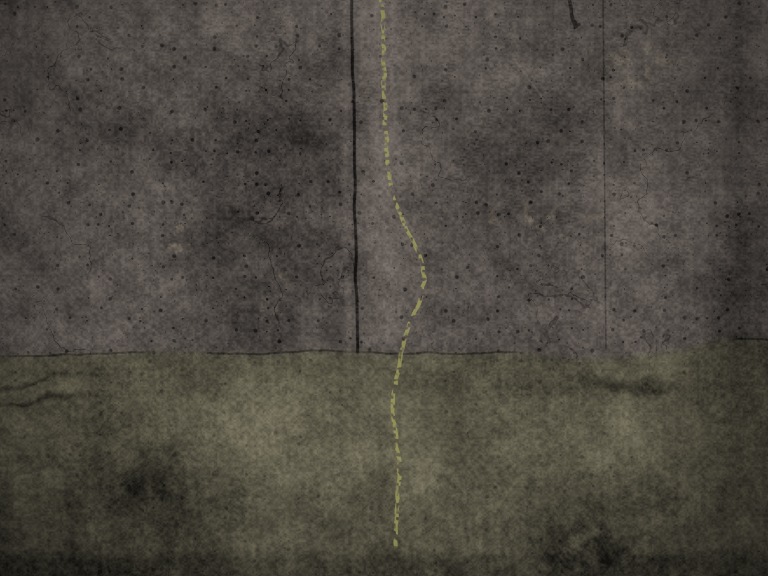
A WebGL 1 fragment shader for this texture:

```glsl
precision highp float;
uniform vec2 u_resolution;

#define WALL_COLOR vec3(0.312, 0.290, 0.274)
#define BASE_COLOR vec3(0.312, 0.300, 0.246)
#define PALE_COLOR vec3(0.470, 0.435, 0.375)
#define CHALK_COLOR vec3(0.590, 0.590, 0.340)
#define GRAIN 0.26
#define MOTTLE 0.62
#define CRACKS 0.30
#define PITS 0.45
#define VIGNETTE 0.24

float hash(vec2 p) {
  return fract(sin(dot(p, vec2(127.1, 311.7))) * 43758.545);
}

float noise(vec2 p) {
  vec2 i = floor(p), f = fract(p);
  f = f * f * (3.0 - 2.0 * f);
  return mix(mix(hash(i), hash(i + vec2(1.0, 0.0)), f.x),
             mix(hash(i + vec2(0.0, 1.0)), hash(i + 1.0), f.x), f.y);
}

float fbm(vec2 p) {
  float sum = 0.0, amp = 0.5;
  for (int i = 0; i < 5; i++) {
    sum += amp * noise(p);
    p = mat2(1.6, 1.2, -1.2, 1.6) * p + 17.3;
    amp *= 0.5;
  }
  return sum;
}

// Soft elliptical spot
float blob(vec2 p, vec2 center, vec2 radius) {
  vec2 d = (p - center) / radius;
  return exp(-dot(d, d));
}

// Anti-aliased stroke from a distance
float stroke(float d, float halfWidth) {
  float aa = 0.75 / u_resolution.y;
  return 1.0 - smoothstep(halfWidth - aa, halfWidth + aa, abs(d));
}

float segment(vec2 p, vec2 a, vec2 b) {
  vec2 d = b - a;
  return length(p - a - d * clamp(dot(p - a, d) / dot(d, d), 0.0, 1.0));
}

// Scattered round pits, one candidate per cell
float pits(vec2 p, float cells, float density) {
  vec2 q = p * cells, id = floor(q);
  float seed = hash(id + 3.7);
  vec2 center = 0.3 + 0.4 * vec2(hash(id + 11.0), hash(id + 29.0));
  float radius = mix(0.10, 0.28, hash(id + 53.0));
  float d = length(fract(q) - center);
  return step(1.0 - density, seed) * (1.0 - smoothstep(radius * 0.4, radius, d));
}

float chalkPath(float y) {
  return 0.690 - 0.027 * y + 0.060 * exp(-pow(abs(y - 0.52) / 0.105, 2.0))
       + 0.007 * exp(-pow(abs(y - 0.37) / 0.045, 2.0))
       + 0.008 * exp(-pow(abs(y - 0.18) / 0.06, 2.0));
}

void main() {
  vec2 uv = gl_FragCoord.xy / u_resolution;
  vec2 p = vec2(uv.x * 4.0 / 3.0, uv.y);
  vec2 warp = vec2(fbm(p * 9.0), fbm(p * 9.0 + 40.0)) - 0.5;
  vec2 w = p + 0.06 * warp;

  // Upper wall and olive base
  float ledge = 0.385 + 0.03 * smoothstep(1.05, 1.33, p.x) + 0.025 * (fbm(vec2(p.x * 7.0, 2.0)) - 0.5);
  float upper = smoothstep(-0.012, 0.012, p.y - ledge);
  vec3 col = mix(BASE_COLOR, WALL_COLOR, upper);

  // Broad light and dark areas
  float tone = 1.0 + MOTTLE * (fbm(p * 4.5 + 8.0) - 0.48);
  tone += 0.50 * (fbm(p * 24.0) - 0.48);
  tone += 0.16 * smoothstep(0.75, 1.0, p.y) + 0.16 * blob(p, vec2(0.55, 0.28), vec2(0.24, 0.14));
  tone += 0.20 * blob(p, vec2(0.66, 0.88), vec2(0.05, 0.35)) + 0.12 * blob(p, vec2(0.67, 0.5), vec2(0.10, 0.16));
  tone -= 0.18 * blob(w, vec2(0.40, 0.68), vec2(0.20, 0.12)) + 0.16 * blob(w, vec2(0.92, 0.73), vec2(0.20, 0.08));
  tone -= 0.28 * blob(w, vec2(0.52, 0.757), vec2(0.045, 0.02)) + 0.18 * blob(w, vec2(0.18, 0.78), vec2(0.06, 0.03));
  tone -= 0.16 * blob(p, vec2(1.28, 0.7), vec2(0.02, 0.5)) + 0.10 * blob(p, vec2(0.45, 0.46), vec2(0.18, 0.08));

  // Vertical brushing and grime along the bottom
  float brush = noise(vec2(w.x * 110.0, p.y * 14.0));
  tone += 0.14 * (brush - 0.5) * (smoothstep(0.8, 1.0, p.y) + 1.0 - smoothstep(0.12, 0.25, p.y));
  tone -= 0.45 * brush * blob(w, vec2(0.27, 0.15), vec2(0.09, 0.06));
  tone -= 0.22 * (1.0 - smoothstep(0.025, 0.05, p.y + 0.01 * warp.x)) + 0.10 * (1.0 - smoothstep(0.08, 0.22, p.y));
  tone -= 0.42 * blob(w, vec2(1.0, 0.045), vec2(0.12, 0.06)) * smoothstep(0.25, 0.6, fbm(p * 35.0));

  // Horizontal stains on the base
  float smear = 0.45 + 0.8 * fbm(p * vec2(14.0, 70.0));
  tone -= 0.52 * smear * blob(w, vec2(1.085, 0.335), vec2(0.105, 0.014));
  tone -= 0.38 * smear * blob(w, vec2(0.05, 0.335), vec2(0.12, 0.005));
  tone -= 0.50 * smear * blob(w, vec2(0.06, 0.304), vec2(0.11, 0.004));

  // Fine cracks, pits and grain
  float crack = 1.0 - smoothstep(0.0, 0.012, abs(fbm(p * 6.0 + 1.5 * warp) - 0.5));
  tone -= CRACKS * crack * smoothstep(0.48, 0.65, noise(p * 8.0 + 31.0)) * mix(0.3, 1.0, upper);
  tone -= PITS * (pits(p, 55.0, 0.22) + 0.6 * pits(p + 5.0, 110.0, 0.18)) * mix(0.45, 1.0, upper);
  tone += GRAIN * (noise(p * 330.0) - 0.5) + GRAIN * (noise(p * 150.0 + 9.0) - 0.5);

  // Ledge edge and panel joints
  tone -= 0.34 * stroke(p.y - ledge, 0.0018) * smoothstep(0.35, 0.6, noise(vec2(p.x * 13.0, 6.0)));
  float jointX = 0.620 - 0.015 * (p.y - 0.39) + 0.003 * (noise(vec2(p.y * 25.0, 1.0)) - 0.5);
  float jointSpan = smoothstep(0.383, 0.392, p.y);
  tone -= jointSpan * (0.55 * stroke(p.x - jointX, 0.0026) + 0.16 * exp(-abs(p.x - jointX) * 140.0));
  tone += 0.10 * jointSpan * blob(p, vec2(jointX - 0.014, p.y), vec2(0.008, 1.0));
  float seamX = 1.052 - 0.008 * (p.y - 0.39);
  tone -= 0.30 * stroke(p.x - seamX, 0.0014) * smoothstep(0.385, 0.40, p.y);

  // Isolated scratches
  tone -= 0.50 * stroke(segment(w, vec2(0.976, 1.01), vec2(0.986, 0.957)), 0.003);
  tone += 0.14 * stroke(segment(p, vec2(0.894, 0.896), vec2(0.964, 0.80)), 0.002);

  // Flaked pale paint
  float flakes = blob(p, vec2(0.315, 0.59), vec2(0.035, 0.035)) + 0.8 * blob(p, vec2(0.93, 0.615), vec2(0.12, 0.035));
  flakes += 0.8 * blob(p, vec2(0.406, 0.885), vec2(0.014, 0.009)) + 0.65 * blob(p, vec2(1.11, 0.885), vec2(0.06, 0.045));
  flakes += 0.7 * blob(p, vec2(0.196, 0.67), vec2(0.013, 0.025)) + 0.65 * blob(p, vec2(0.475, 0.50), vec2(0.025, 0.08));
  flakes += 0.6 * blob(p, vec2(1.0, 0.035), vec2(0.07, 0.03));
  float peel = smoothstep(0.50, 0.64, fbm(p * 48.0 + 4.0) + 0.12 * (flakes - 0.5));
  col = mix(col, PALE_COLOR, 0.75 * peel * min(flakes, 1.0));
  col *= max(tone, 0.25);

  // Broken chalk line
  float wobble = 0.004 * (noise(vec2(p.y * 70.0, 4.0)) - 0.5);
  float chalk = stroke(p.x - chalkPath(p.y) - wobble, 0.0036);
  chalk *= smoothstep(0.25, 0.65, noise(p * 200.0)) * smoothstep(0.04, 0.05, p.y);
  col = mix(col, CHALK_COLOR, 0.8 * chalk);

  // Corner falloff
  vec2 c = uv - 0.5;
  col *= 1.04 - VIGNETTE * smoothstep(0.08, 0.5, dot(c, c)) - 0.10 * smoothstep(0.3, 0.5, abs(c.x));
  gl_FragColor = vec4(col, 1.0);
}
```
